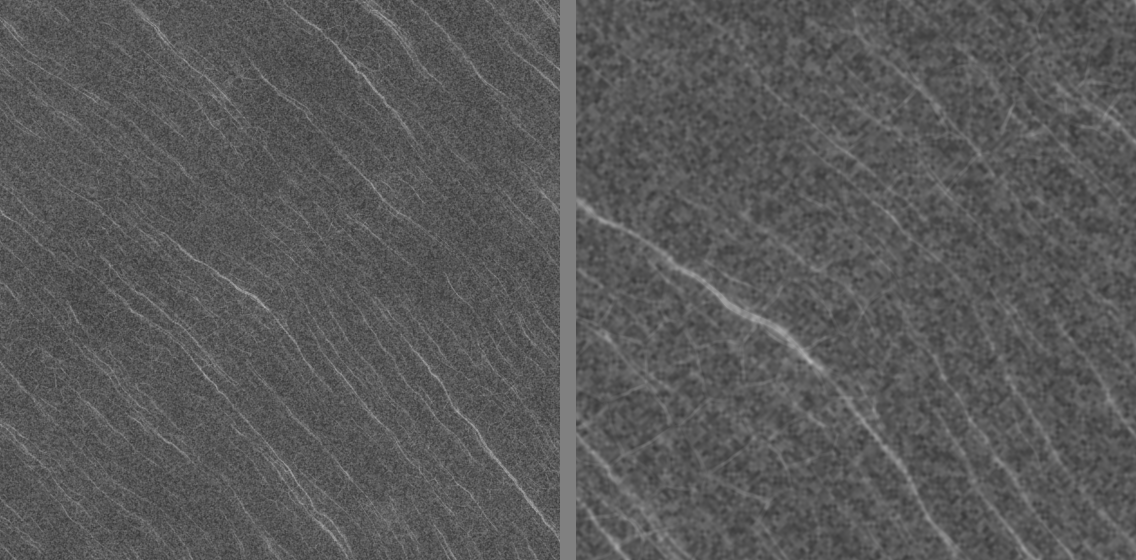
Left, the full canvas; right, a detail of the centre.
A three.js fragment shader for this texture:

```glsl
// Dark grey slate crossed by fine pale veins that fall from upper left to lower right.
// Tapered strokes are scattered in three sizes over a bent, noise-warped grid,
// then joined by patchy hairline cracks, chalky smudges and fine mineral grain.
varying vec2 vUv;

const vec3 STONE_TINT = vec3(1.0, 1.0, 1.002);
const float STONE_GREY = 0.321;
const vec2 VEIN_DIRECTION = vec2(0.695, -0.719);
const float VEIN_BEND = 0.12;
const float VEIN_BRIGHTNESS = 0.17;
const float CRACK_SCALE = 36.0;
const float CRACK_BRIGHTNESS = 0.055;
const float SMUDGE_SCALE = 3.2;
const float SMUDGE_BRIGHTNESS = 0.08;
const float MOTTLE_CONTRAST = 0.05;
const float FINE_GRAIN = 0.13;
const float COARSE_GRAIN = 0.10;

float hash(vec2 p) {
  vec3 q = fract(p.xyx * 0.1031);
  q += dot(q, q.yzx + 33.33);
  return fract((q.x + q.y) * q.z);
}

vec2 hash2(vec2 p) {
  return vec2(hash(p), hash(p + 57.3));
}

float noise(vec2 p) {
  vec2 i = floor(p);
  vec2 f = fract(p);
  f = f * f * (3.0 - 2.0 * f);
  float low = mix(hash(i), hash(i + vec2(1.0, 0.0)), f.x);
  float high = mix(hash(i + vec2(0.0, 1.0)), hash(i + 1.0), f.x);
  return mix(low, high, f.y);
}

float fbm(vec2 p) {
  float sum = 0.0;
  float weight = 0.5;
  for (int i = 0; i < 4; i++) {
    sum += weight * noise(p);
    p = mat2(1.6, 1.2, -1.2, 1.6) * p + 7.1;
    weight *= 0.5;
  }
  return sum / 0.9375;
}

// One tapered stroke per cell, x along the vein and y across it
float veinLayer(vec2 p, vec2 cell, float width, float maxTilt, float seed) {
  vec2 base = floor(p / cell);
  float sum = 0.0;
  for (int j = -1; j <= 1; j++) {
    for (int i = -1; i <= 1; i++) {
      vec2 id = base + vec2(float(i), float(j));
      vec2 shape = hash2(id + seed + 19.7);
      vec2 d = p - (id + hash2(id + seed)) * cell;
      float along = abs(d.x) / (cell.x * mix(0.4, 1.0, shape.x));
      float across = d.y - (shape.y - 0.5) * 2.0 * maxTilt * d.x;
      float taper = 1.0 - smoothstep(0.25, 1.0, along);
      float core = exp(-across * across / (width * width));
      float halo = 0.24 * exp(-abs(across) / (width * 3.5));
      float strength = mix(0.3, 1.0, hash(id + seed + 83.1));
      sum += (core + halo) * taper * strength;
    }
  }
  return sum;
}

// Hairlines where the two nearest cell centres are equally far
float crackWeb(vec2 p) {
  vec2 base = floor(p);
  float nearest = 9.0;
  float second = 9.0;
  for (int j = -1; j <= 1; j++) {
    for (int i = -1; i <= 1; i++) {
      vec2 id = base + vec2(float(i), float(j));
      float d = length(id + hash2(id) - p);
      second = min(second, max(nearest, d));
      nearest = min(nearest, d);
    }
  }
  return 1.0 - smoothstep(0.02, 0.12, second - nearest);
}

// Sparse soft chalky spots
float smudges(vec2 p) {
  vec2 base = floor(p);
  vec2 centre = base + mix(vec2(0.35), vec2(0.65), hash2(base + 4.0));
  float spot = exp(-dot(p - centre, p - centre) * 45.0);
  return spot * step(0.5, hash(base + 31.0));
}

void main() {
  vec2 uv = vUv - 0.5;
  vec2 across = vec2(-VEIN_DIRECTION.y, VEIN_DIRECTION.x);
  vec2 p = vec2(dot(uv, VEIN_DIRECTION), dot(uv, across));

  // Bend and roughen the vein space
  vec2 bent = p;
  bent.y += VEIN_BEND * p.x * p.x + 0.03 * (noise(p * 5.0) - 0.5);
  bent.y += 0.011 * (noise(p * 21.0) - 0.5) + 0.004 * (noise(p * 75.0) - 0.5);

  // Veins from long to short
  float veins = veinLayer(bent, vec2(0.46, 0.08), 0.0018, 0.06, 3.0);
  veins += 0.7 * veinLayer(bent, vec2(0.19, 0.052), 0.0015, 0.10, 41.0);
  veins += 0.45 * veinLayer(bent, vec2(0.08, 0.033), 0.0013, 0.16, 97.0);
  veins *= 0.45 + 0.9 * noise(p * vec2(28.0, 45.0));

  // Cracks and smudges
  vec2 rough = p + 0.012 * (vec2(fbm(p * 30.0), fbm(p * 30.0 + 11.0)) - 0.5);
  float patches = smoothstep(0.42, 0.68, fbm(p * 7.0 + 5.0));
  float cracks = crackWeb(rough * CRACK_SCALE) * patches * noise(p * 60.0 + 9.0) * 1.6;
  float chalk = smudges(uv * SMUDGE_SCALE + 8.0) * fbm(p * 45.0);

  // Compose the stone
  float grey = STONE_GREY + MOTTLE_CONTRAST * (fbm(p * 4.0 + 2.0) - 0.5);
  grey += FINE_GRAIN * (noise(p * 430.0) - 0.5);
  grey += COARSE_GRAIN * (noise(uv * 310.0 + 17.0) - 0.5);
  grey += VEIN_BRIGHTNESS * min(veins, 1.3) + CRACK_BRIGHTNESS * cracks;
  grey += SMUDGE_BRIGHTNESS * chalk;
  gl_FragColor = vec4(STONE_TINT * grey, 1.0);
}
```
